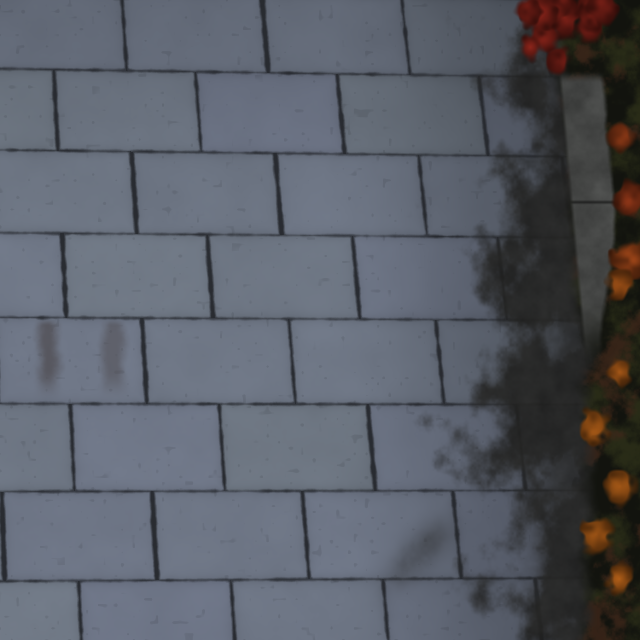
Reproduce this texture procedurally as a Shadertoy shader.

```glsl
// Weathered running-bond paving seen at a slight angle, with a grimy right side,
// a stone curb and a dark flower bed. A gentle perspective warp gives slab
// coordinates; joints are distances to them, wear is noise, blooms are loops.

// Slab layout, in canvas units with y pointing down
const float FIRST_ROW = 0.1133, ROW_HEIGHT = 0.1243, ROW_GROWTH = 0.0013;
const float FIRST_COLUMN = 0.0872, COLUMN_DRIFT = 0.0065;
const float SLAB_WIDTH = 0.2227, SLAB_GROWTH = 0.00273, BOND_SHIFT = 0.515;
const float SIDE_JOINT = 0.0030, BED_JOINT = 0.0016, CORNER = 0.009;
const float JOINT_SOFTNESS = 0.0026;

// Curb and planting
const float CURB_TOP = 0.12, CURB_END = 0.58, CURB_GAP = 0.316;
const int BLOOMS = 9, CLUSTER_BLOOMS = 12;
const float BLOOM_RADIUS = 0.022;

const vec3 SLAB = vec3(0.437, 0.469, 0.529);
const vec3 JOINT = vec3(0.14, 0.15, 0.17);
const vec3 GRIME = vec3(0.14, 0.14, 0.135);
const vec3 RUST = vec3(0.28, 0.26, 0.27);
const vec3 CURB = vec3(0.28, 0.285, 0.28);
const vec3 SOIL = vec3(0.07, 0.075, 0.055);
const vec3 LEAF = vec3(0.16, 0.17, 0.09);
const vec3 LITTER = vec3(0.24, 0.15, 0.10);
const vec3 RED = vec3(0.42, 0.11, 0.08);
const vec3 ORANGE = vec3(0.58, 0.31, 0.08);

float hash(vec2 p) {
    vec3 q = fract(p.xyx * 0.1031);
    q += dot(q, q.yzx + 33.33);
    return fract((q.x + q.y) * q.z);
}

float noise(vec2 p) {
    vec2 i = floor(p), f = fract(p);
    f = f * f * (3.0 - 2.0 * f);
    return mix(mix(hash(i), hash(i + vec2(1, 0)), f.x),
               mix(hash(i + vec2(0, 1)), hash(i + vec2(1, 1)), f.x), f.y);
}

float fbm(vec2 p) {
    float sum = 0.0, gain = 0.5;
    for (int i = 0; i < 5; i++) {
        sum += gain * noise(p);
        p = p * 2.03 + 17.0;
        gain *= 0.5;
    }
    return sum;
}

// Distance to the nearest line at a whole number
float lineDistance(float x) { return abs(fract(x + 0.5) - 0.5); }

float stroke(float d, float width, float soft) {
    return 1.0 - smoothstep(width - soft, width + soft, d);
}

vec3 paving(vec2 p, float soft) {
    // Undo the tilt and the growth of rows and columns
    float y = p.y - (p.x - 0.39) * (0.015 - 0.026 * (p.y - FIRST_ROW)) - FIRST_ROW;
    float v = (sqrt(ROW_HEIGHT * ROW_HEIGHT + 4.0 * ROW_GROWTH * y) - ROW_HEIGHT) / (2.0 * ROW_GROWTH);
    float row = floor(v), width = SLAB_WIDTH + SLAB_GROWTH * (v - 0.5);
    float u = (p.x - FIRST_COLUMN - COLUMN_DRIFT * (v - 0.5)) / width - BOND_SHIFT * mod(row, 2.0);

    // Slab tone, faint mottling and broad light falloff
    vec2 id = vec2(floor(u), row) + 20.0;
    vec3 col = SLAB * (0.985 + 0.03 * hash(id)) * (0.965 + 0.07 * fbm(p * 16.0));
    col *= mix(vec3(1.0, 1.005, 0.98), vec3(0.995, 0.99, 1.01), hash(id + 7.0));
    col *= 1.0 - 0.24 * smoothstep(0.5, 0.85, p.x);
    col *= 1.0 - 0.12 * smoothstep(0.35, 0.0, p.y);
    col *= 1.0 - 0.08 * smoothstep(0.85, 0.97, noise(p * 110.0));

    // Vertical streaks in one row
    for (int i = 0; i < 2; i++) {
        float dx = abs(p.x - 0.075 - 0.102 * float(i)) + 0.02 * (fbm(p * 30.0) - 0.5);
        float streak = smoothstep(0.026, 0.004, dx) * smoothstep(3.0, 3.1, v) * smoothstep(3.98, 3.6, v);
        col = mix(col, RUST, streak * (0.6 - 0.15 * float(i)));
    }

    // Joints: strong upright ones, thin worn level ones, rounded corners
    vec2 q = vec2(lineDistance(u) * width, lineDistance(v) * (ROW_HEIGHT + 2.0 * ROW_GROWTH * v));
    q += 0.004 * (vec2(fbm(p * 60.0), fbm(p * 60.0 + 40.0)) - 0.5);
    float age = 0.7 + 0.6 * hash(vec2(round(u), row) + 50.0);
    float side = 0.92 * stroke(q.x, SIDE_JOINT * age, soft);
    float bed = stroke(q.y, BED_JOINT, soft) * (0.45 + 0.5 * noise(p * 35.0));
    float corner = 0.7 * stroke(CORNER - length(max(CORNER - q, 0.0)), 0.001, soft);
    col *= 1.0 - 0.13 * exp(-max(min(q.x, q.y), 0.0) / 0.006);
    col = mix(col, JOINT, max(max(side, bed), corner));

    // Grime creeping in from the right, solid near the bed, plus a diagonal smear
    float patches = fbm(p * vec2(17.0, 15.0) + 5.0) - 0.48;
    float edge = 0.835 - 0.055 * sin(3.14159 * p.y);
    float grime = smoothstep(-0.06, 0.07, p.x - edge + 0.36 * patches);
    grime = max(grime, 0.85 * smoothstep(0.79, 0.87, p.x + 0.1 * patches));
    vec2 offset = p - vec2(0.655, 0.865);
    vec2 smear = vec2(offset.x - offset.y, offset.x + offset.y) * vec2(12.0, 30.0);
    grime = max(grime, exp(-dot(smear, smear)) * (0.55 + patches));
    return mix(col, GRIME * (0.75 + 0.5 * fbm(p * 40.0)), 0.92 * clamp(grime, 0.0, 1.0));
}

vec3 addBloom(vec3 col, vec2 p, vec2 center, float radius, vec3 tint) {
    float petals = noise(p * 75.0 + center * 90.0);
    float d = length((p - center) * vec2(1.0, 0.9)) + 0.7 * radius * (petals - 0.5);
    vec3 shade = tint * (0.55 + 0.8 * petals) * (1.15 - 0.45 * d / radius);
    return mix(col, shade, stroke(d, radius, 0.005));
}

void mainImage(out vec4 fragColor, in vec2 fragCoord) {
    vec2 p = fragCoord / iResolution.xy;
    p.y = 1.0 - p.y;
    float soft = max(JOINT_SOFTNESS, 1.0 / iResolution.y);
    vec3 col = paving(p, soft);

    // Flower bed and the curb that sinks into it
    float left = 0.865 + 0.09 * min(p.y, 0.55);
    float ragged = 0.03 * (fbm(p * 25.0) - 0.5);
    vec3 bed = mix(SOIL, LEAF, smoothstep(0.35, 0.75, fbm(p * 28.0)));
    bed = mix(bed, LITTER, 0.8 * smoothstep(0.55, 0.75, fbm(p * 24.0 + 60.0)));
    col = mix(col, bed, smoothstep(-0.015, 0.02, p.x - left + ragged));
    float right = left + mix(0.065, 0.022, smoothstep(0.32, CURB_END, p.y));
    float curb = smoothstep(left - 0.004, left + 0.004, p.x);
    curb *= smoothstep(right + 0.005, right - 0.005, p.x + 0.3 * ragged);
    curb *= smoothstep(CURB_TOP - 0.01, CURB_TOP + 0.01, p.y) * smoothstep(CURB_END, CURB_END - 0.12, p.y);
    vec3 stone = CURB * (0.7 + 0.5 * fbm(p * 30.0)) * (1.0 - 0.5 * stroke(abs(p.y - CURB_GAP), 0.002, soft));
    col = mix(col, stone, curb);

    // Red cluster at the top, then single blooms turning orange downwards
    for (int i = 0; i < CLUSTER_BLOOMS; i++) {
        vec2 s = vec2(float(i) * 3.7, 11.0);
        vec2 center = vec2(0.805, 0.0) + vec2(0.14, 0.11) * vec2(hash(s), hash(s + 5.0));
        col = addBloom(col, p, center, BLOOM_RADIUS * (0.7 + 0.6 * hash(s + 9.0)), RED);
    }
    for (int i = 0; i < BLOOMS; i++) {
        vec2 s = vec2(float(i) * 5.3, 29.0);
        float y = 0.17 + 0.82 * (float(i) + 0.6 * hash(s)) / float(BLOOMS);
        float x = mix(0.965, 0.92, smoothstep(0.5, 0.65, y)) + 0.05 * hash(s + 3.0);
        vec3 tint = mix(RED, ORANGE, smoothstep(0.2, 0.6, y + 0.5 * hash(s + 8.0) - 0.2));
        col = addBloom(col, p, vec2(x, y), BLOOM_RADIUS * (0.65 + 0.6 * hash(s + 13.0)), tint);
    }
    fragColor = vec4(col, 1.0);
}
```
